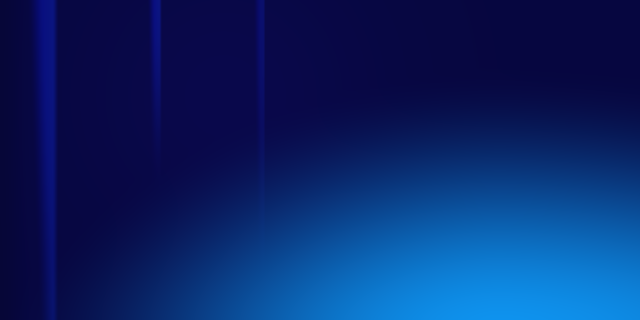
Reproduce this background procedurally as a WebGL 2 fragment shader.

```glsl
#version 300 es
precision highp float;
// Deep navy backdrop with a broad azure glow at lower right and three thin vertical light beams.

uniform vec2 u_resolution;
out vec4 fragColor;

// Glow strength: a lopsided, slightly pointed ellipse resting on the bottom edge.
float azureGlow(vec2 uv) {
    float dx = uv.x - 0.78;
    float across = abs(dx) / (dx < 0.0 ? 0.508 : 0.78);
    float up = uv.y / 0.48;
    float d = pow(pow(across, 1.8) + pow(up, 1.5), 0.667);
    return 1.0 - smoothstep(-0.1, 1.65, d);
}

// Beam spanning left..right, soft on the left, crisper on the right, tapering downward.
float beam(vec2 uv, float left, float right, float fadeEnd) {
    float width = right - left;
    float start = left + 0.45 * width * (1.0 - uv.y);
    float rise = smoothstep(start - 0.15 * width, start + 0.5 * width, uv.x);
    float fall = 1.0 - smoothstep(right - 0.18 * width, right + 0.08 * width, uv.x);
    return rise * fall * smoothstep(fadeEnd, 1.0, uv.y);
}

void main() {
    vec2 uv = gl_FragCoord.xy / u_resolution;

    // Navy base with a faint violet lift in the upper left third
    vec3 color = vec3(0.025, 0.025, 0.25);
    vec2 lift = (uv - vec2(0.35, 0.7)) / vec2(0.24, 0.5);
    color += vec3(0.012, 0.008, 0.045) * exp(-dot(lift, lift));
    color *= 0.86 + 0.14 * smoothstep(0.0, 0.05, uv.x);

    // Azure glow
    color = mix(color, vec3(0.055, 0.58, 0.94), azureGlow(uv));

    // Beams: left edge, right edge, fade height, strength
    vec4 beams[3] = vec4[3](
        vec4(0.048, 0.089, -1.6, 1.0),
        vec4(0.233, 0.252, 0.38, 0.95),
        vec4(0.398, 0.414, 0.1, 0.6));
    for (int i = 0; i < 3; i++) {
        vec4 b = beams[i];
        float light = beam(uv, b.x, b.y, b.z) * b.w;
        // Each beam turns a little paler toward its right edge
        float pale = smoothstep(b.x, b.y, uv.x);
        color += light * vec3(0.012 * pale, 0.015 + 0.04 * pale, 0.24);
    }

    fragColor = vec4(color, 1.0);
}
```
